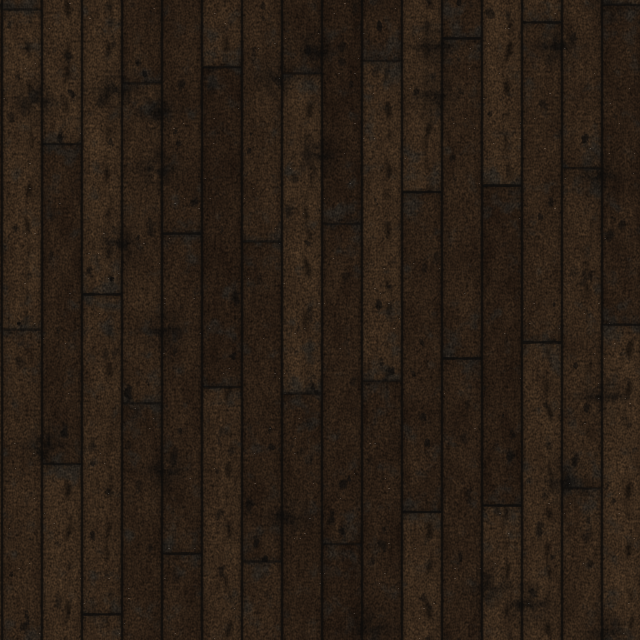
Write a Shadertoy shader that draws this texture.

```glsl
// Dark worn floorboards: sixteen columns of upright planks, two planks per column,
// with staggered end joints. Each plank has its own tone, grain, knots and grey wear;
// soft black stains spread across the seams. All noise wraps at the canvas edge.

#define COLUMNS 16.0
#define PLANK_LENGTH 8.0      // in plank widths
#define SEAM_SHIFT 0.05       // in plank widths
#define SEAM_WIDTH 0.025
#define GRAIN 0.62
#define KNOTS 6
#define STAINS 22
#define DARK_WOOD vec3(0.122, 0.083, 0.055)
#define LIGHT_WOOD vec3(0.245, 0.181, 0.121)
#define GREY_WEAR vec3(0.150, 0.143, 0.128)
#define SOOT vec3(0.050, 0.045, 0.040)

// Joint position of each column, as a fraction of a plank length from the top
const float JOINTS[16] = float[16](
    0.03, 0.45, 0.92, 0.26, 0.73, 0.21, 0.755, 0.23,
    0.70, 0.19, 0.60, 0.12, 0.58, 0.07, 0.525, 0.015);

// Lightness of the first and the second plank in each column
const vec2 TONES[16] = vec2[16](
    vec2(0.75, 0.55), vec2(0.30, 0.75), vec2(0.65, 0.75), vec2(0.50, 0.35),
    vec2(0.35, 0.35), vec2(0.20, 0.65), vec2(0.30, 0.50), vec2(0.75, 0.30),
    vec2(0.30, 0.20), vec2(0.70, 0.30), vec2(0.35, 0.70), vec2(0.40, 0.35),
    vec2(0.25, 0.75), vec2(0.50, 0.70), vec2(0.60, 0.55), vec2(0.30, 0.80));

vec2 hash2(vec2 p) {
    vec3 q = fract(p.xyx * vec3(0.1031, 0.1030, 0.0973));
    q += dot(q, q.yzx + 33.33);
    return fract((q.xx + q.yz) * q.zy);
}

float corner(vec2 cell, vec2 f, vec2 c, vec2 period, float seed) {
    return dot(hash2(mod(cell + c, period) + seed) * 2.0 - 1.0, f - c);
}

// Gradient noise over the floor, wrapping after COLUMNS units
float noise(vec2 p, vec2 scale, float seed) {
    vec2 period = scale * COLUMNS;
    vec2 i = floor(p * scale), f = fract(p * scale);
    vec2 u = f * f * f * (f * (f * 6.0 - 15.0) + 10.0);
    vec2 e = vec2(0.0, 1.0);
    return mix(mix(corner(i, f, e.xx, period, seed), corner(i, f, e.yx, period, seed), u.x),
               mix(corner(i, f, e.xy, period, seed), corner(i, f, e.yy, period, seed), u.x), u.y);
}

float fbm(vec2 p, vec2 scale, float seed) {
    float sum = 0.0, amp = 0.6;
    for (int k = 0; k < 4; k++) {
        sum += amp * noise(p, scale, seed + float(k) * 5.3);
        scale *= 2.0;
        amp *= 0.55;
    }
    return sum;
}

// Small elongated knots scattered inside one plank
float knots(vec2 p, float id, float warp) {
    float mask = 0.0;
    for (int k = 0; k < KNOTS; k++) {
        vec2 h = hash2(vec2(id * 3.1 + 2.0, float(k) * 7.7 + 1.0));
        vec2 centre = vec2(0.15 + 0.7 * h.x, h.y * PLANK_LENGTH);
        float radius = mix(0.05, 0.15, fract(h.x * 17.0 + h.y * 5.0));
        float d = length((p - centre) * vec2(1.0, 0.6)) + warp * 0.22;
        mask = max(mask, (1.0 - smoothstep(0.2 * radius, radius, d)) * (0.4 + 0.5 * h.y));
    }
    return mask;
}

// Soft stains centred on seams, with a thin crack running across
float stains(vec2 floorPos, float warp) {
    float mask = 0.0;
    for (int k = 0; k < STAINS; k++) {
        vec2 h = hash2(vec2(float(k) * 5.7 + 3.0, 41.0));
        vec2 centre = vec2(floor(h.x * COLUMNS) + 0.4 * (h.y - 0.5), h.y * COLUMNS);
        vec2 d = mod(floorPos - centre + 0.5 * COLUMNS, COLUMNS) - 0.5 * COLUMNS;
        float blot = exp(-dot(d * d, vec2(5.5, 5.0)));
        float crack = exp(-dot(d * d, vec2(2.5, 140.0)));
        mask = max(mask, blot * clamp(0.5 + 1.8 * warp, 0.0, 1.0) + 0.35 * crack);
    }
    return min(mask, 1.0);
}

void mainImage(out vec4 fragColor, in vec2 fragCoord) {
    vec2 uv = fragCoord / iResolution.xy;
    vec2 q = vec2(uv.x, 1.0 - uv.y) * COLUMNS - vec2(SEAM_SHIFT, 0.0);
    float px = COLUMNS / min(iResolution.x, iResolution.y);

    // Plank layout
    float column = mod(floor(q.x), COLUMNS);
    float along = q.y / PLANK_LENGTH - JOINTS[int(column)];
    float row = mod(floor(along), 2.0);
    float id = column + COLUMNS * row;
    vec2 p = vec2(fract(q.x), fract(along) * PLANK_LENGTH);
    float side = min(p.x, 1.0 - p.x), end = min(p.y, PLANK_LENGTH - p.y);

    // Wood tone and grain
    float cloud = fbm(q, vec2(2.0, 1.0), id * 3.7);
    float rough = fbm(q, vec2(4.0), 11.0);
    float fibre = noise(q, vec2(14.0, 2.0), id * 1.9);
    float speckle = noise(q, vec2(20.0, 17.0), 23.0) + 0.6 * noise(q, vec2(9.0, 11.0), 57.0);
    float tone = mix(TONES[int(column)].x, TONES[int(column)].y, row);
    vec3 color = mix(DARK_WOOD, LIGHT_WOOD, clamp(tone + 0.55 * cloud + 0.25 * fibre, 0.0, 1.0));

    // Grey wear, strongest towards the plank ends
    float wear = smoothstep(0.08, 0.5, fbm(q, vec2(2.0), id * 2.3 + 70.0) + 0.3 * exp(-1.6 * end));
    color = mix(color, GREY_WEAR, 0.65 * wear);

    // Broken dark streak down the lighter planks
    float streakX = (p.x - 0.66 + 0.15 * noise(q, vec2(1.0), id)) / 0.09;
    float streak = exp(-streakX * streakX) * smoothstep(-0.1, 0.3, noise(q, vec2(3.0, 2.0), id + 9.0));
    color *= 1.0 - 0.5 * streak * smoothstep(0.5, 0.7, tone);

    // Knots and stains
    color = mix(color, SOOT, 0.85 * knots(p, id, rough));
    color = mix(color, SOOT, 0.75 * stains(q, rough));
    color *= 1.0 + GRAIN * speckle;

    // Sparse pale specks
    vec2 speckCell = q * 8.0, h = hash2(mod(floor(speckCell), COLUMNS * 8.0) + 90.0);
    float speck = 1.0 - smoothstep(0.08, 0.2, length(fract(speckCell) - 0.3 - 0.4 * h.yx));
    color += 0.13 * speck * step(0.988, h.x);

    // Seams and joints, each with a soft dirty margin
    float jointDepth = mix(0.45, 0.85, hash2(vec2(column, 5.0)).x);
    float seam = 1.0 - smoothstep(SEAM_WIDTH - 0.5 * px, SEAM_WIDTH + px, side);
    float joint = 1.0 - smoothstep(SEAM_WIDTH - 0.5 * px, SEAM_WIDTH + px, end + 0.03 * rough);
    color *= 1.0 - 0.28 * exp(-side * 14.0) - 0.22 * exp(-end * 9.0);
    color = mix(color, SOOT, max(seam * (0.75 + 0.4 * rough), joint * jointDepth));

    fragColor = vec4(clamp(color, 0.0, 1.0), 1.0);
}
```
